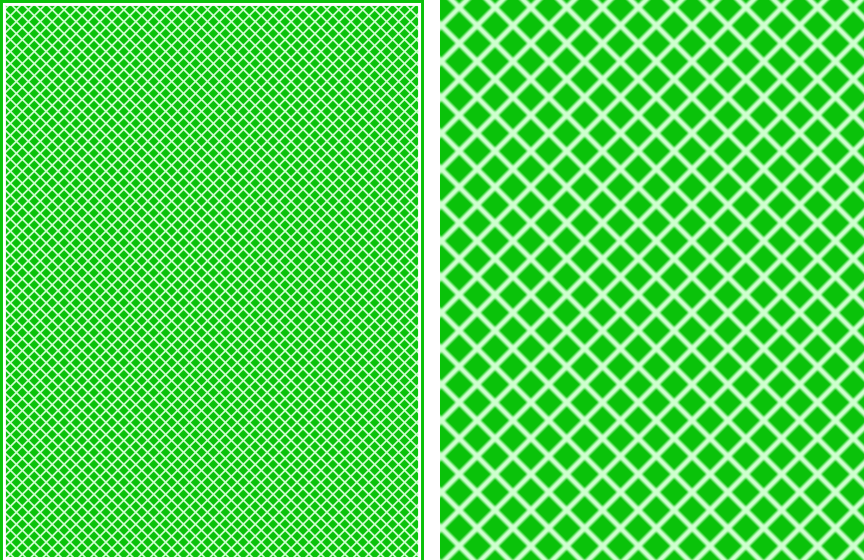
Left, the full canvas; right, a detail of the centre.
Write a WebGL 2 fragment shader that draws this pattern.

```glsl
#version 300 es
precision highp float;

uniform vec2 u_resolution;
out vec4 outColor;

// Lengths are fractions of the canvas height.
const float ASPECT = 388.0 / 512.0;
const vec2 REPEATS = vec2(35.5, 46.8);   // diamonds across and down
const vec2 PHASE = vec2(-0.37, -0.31);   // lattice offset, in repeats
const float LINE_WIDTH = 0.0031;
const float LINE_SOFTNESS = 0.0024;
const float FRAME_INSET = 0.0052;        // green margin on left, right and top
const float FRAME_WIDTH = 0.0052;

const vec3 GREEN = vec3(0.04, 0.76, 0.04);
const vec3 PALE_GREEN = vec3(0.81, 1.0, 0.81);
const vec3 WHITE = vec3(1.0);

// Coverage of a shape with signed distance d, negative inside.
float coverage(float d, float softness) {
    return 1.0 - smoothstep(-0.5 * softness, 0.5 * softness, d);
}

// Two families of diagonal lines crossing into diamonds.
float lattice(vec2 uv, float softness) {
    vec2 cell = vec2(uv.x, 1.0 - uv.y) * REPEATS + PHASE;
    vec2 diagonal = vec2(cell.x + cell.y, cell.x - cell.y);
    float slope = length(REPEATS / vec2(ASPECT, 1.0));
    vec2 toLine = abs(fract(diagonal) - 0.5) / slope - 0.5 * LINE_WIDTH;
    float rising = coverage(toLine.x, softness);
    float falling = coverage(toLine.y, softness);
    return 1.0 - (1.0 - rising) * (1.0 - falling);
}

// Depth inside the frame, whose lower side lies on the canvas edge.
float frameDepth(vec2 p) {
    float side = min(p.x, ASPECT - p.x) - FRAME_INSET;
    float top = 1.0 - p.y - FRAME_INSET;
    return min(min(side, top), p.y);
}

void main() {
    vec2 uv = gl_FragCoord.xy / u_resolution;
    vec2 p = uv * vec2(ASPECT, 1.0);
    float pixel = 1.0 / u_resolution.y;

    // Woven field
    vec3 color = mix(GREEN, PALE_GREEN, lattice(uv, max(LINE_SOFTNESS, pixel)));

    // White frame and green margin
    float depth = frameDepth(p);
    color = mix(color, WHITE, coverage(depth - FRAME_WIDTH, pixel));
    color = mix(color, GREEN, coverage(depth, pixel));

    outColor = vec4(color, 1.0);
}
```
